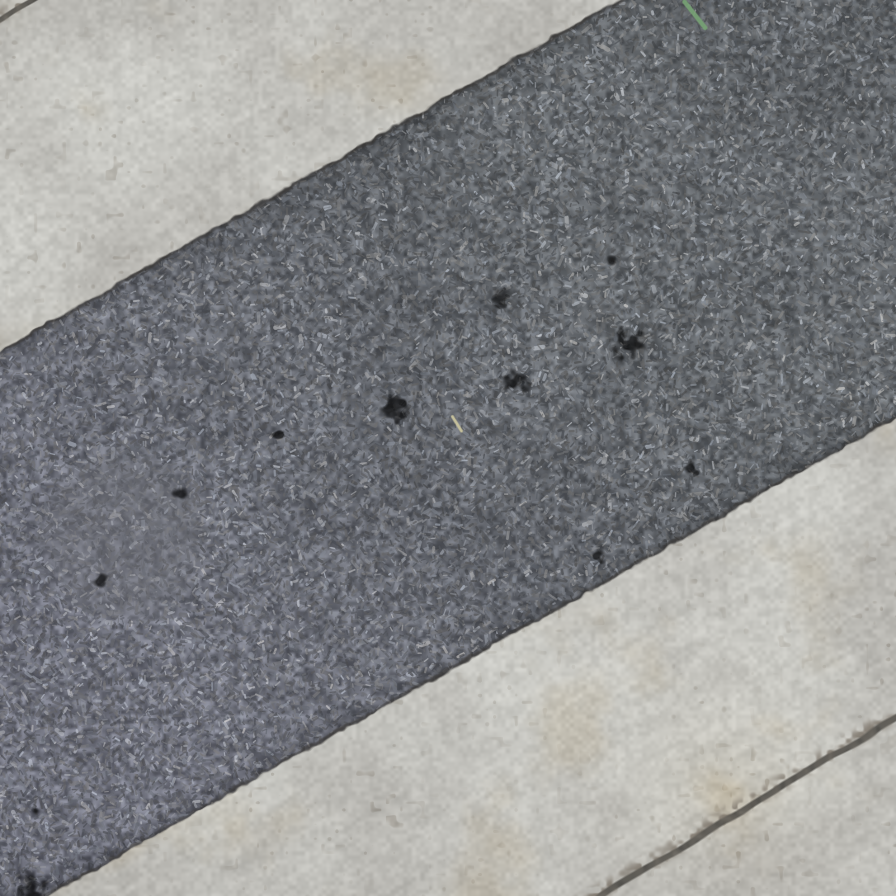
This texture is drawn by a Shadertoy shader. Its source:

```glsl
// Diagonal band of chipped asphalt between two strips of pale concrete.
// Sloped half-planes place the strips; layered cells of random short segments
// form the stone chips, and value noise gives stains, grit and ragged edges.

float hash(vec2 p) {
    return fract(sin(dot(p, vec2(127.1, 311.7))) * 43758.55);
}

float noise(vec2 p) {
    vec2 i = floor(p), f = fract(p);
    f = f * f * (3.0 - 2.0 * f);
    return mix(mix(hash(i), hash(i + vec2(1, 0)), f.x),
               mix(hash(i + vec2(0, 1)), hash(i + vec2(1, 1)), f.x), f.y);
}

float fbm(vec2 p) {
    float sum = 0.0, amp = 0.5;
    for (int i = 0; i < 4; i++) {
        sum += amp * noise(p);
        p = mat2(1.6, 1.2, -1.2, 1.6) * p + 7.3;
        amp *= 0.5;
    }
    return sum / 0.9375;
}

// Signed distance to y = slope * x + height, positive above it
float lineSide(vec2 p, float slope, float height) {
    return (p.y - slope * p.x - height) / sqrt(1.0 + slope * slope);
}

float segment(vec2 p, vec2 a, vec2 b) {
    vec2 pa = p - a, ba = b - a;
    return length(pa - ba * clamp(dot(pa, ba) / dot(ba, ba), 0.0, 1.0));
}

// Lays one layer of randomly turned stone chips over a colour
vec3 addChips(vec3 col, vec2 p, float cells, float seed, float opacity, float px) {
    vec2 q = p * cells, cell = floor(q);
    float soft = px * cells * 0.7;
    for (int y = -1; y <= 1; y++)
    for (int x = -1; x <= 1; x++) {
        vec2 id = cell + vec2(x, y) + seed;
        vec2 centre = cell + vec2(x, y) + vec2(hash(id), hash(id + 31.7));
        float angle = 6.2832 * hash(id + 57.3), h = hash(id + 83.1);
        vec2 arm = vec2(cos(angle), sin(angle)) * mix(0.1, 0.45, hash(id + 11.9));
        float d = segment(q, centre - arm, centre + arm) - mix(0.08, 0.2, hash(id + 19.3));
        float tone = 0.25 + 0.28 * h + 0.28 * pow(h, 9.0);
        vec3 tint = mix(vec3(1.02, 1.0, 0.97), vec3(0.96, 1.0, 1.06), hash(id + 43.7));
        col = mix(col, tone * tint, opacity * (1.0 - smoothstep(-soft, soft, d)));
    }
    return col;
}

// Dark pits: centre and radius
const vec3 PITS[12] = vec3[12](
    vec3(0.703, 0.616, 0.015), vec3(0.443, 0.545, 0.014), vec3(0.577, 0.577, 0.012),
    vec3(0.557, 0.668, 0.010), vec3(0.670, 0.382, 0.009), vec3(0.771, 0.475, 0.008),
    vec3(0.111, 0.351, 0.007), vec3(0.202, 0.447, 0.007), vec3(0.034, 0.010, 0.013),
    vec3(0.684, 0.707, 0.006), vec3(0.311, 0.515, 0.006), vec3(0.040, 0.095, 0.006));

vec3 asphalt(vec2 p, float px) {
    vec3 base = mix(vec3(0.425, 0.43, 0.46), vec3(0.39, 0.40, 0.41),
                    smoothstep(0.2, 1.5, p.x + p.y));
    vec3 col = base * (0.65 + 0.65 * noise(p * 190.0));
    col = addChips(col, p, 75.0, 3.0, 0.55, px);
    col = addChips(col, p, 115.0, 71.0, 0.65, px);
    col = addChips(col, p, 155.0, 139.0, 0.6, px);
    col *= 0.9 + 0.2 * fbm(p * 9.0);
    col += (base - 0.41) * 0.6 + 0.015;

    // Worn round area with softer grain
    float worn = 1.0 - smoothstep(0.07, 0.11, length(p - vec2(0.137, 0.40)));
    col = mix(col, base, 0.4 * worn);

    for (int i = 0; i < 12; i++) {
        float r = PITS[i].z;
        float d = length(p - PITS[i].xy) / r + 1.3 * (noise(p * 140.0) - 0.5);
        col *= 1.0 - 0.65 * (1.0 - smoothstep(0.45, 1.25, d));
    }
    return col;
}

vec3 concrete(vec2 p, vec2 along) {
    vec3 col = mix(vec3(0.725, 0.72, 0.70), vec3(0.79, 0.79, 0.77),
                   smoothstep(0.25, 0.7, fbm(p * 7.0)));
    col += 0.03 * (noise(along * vec2(15.0, 170.0)) - 0.5);
    col += 0.07 * (noise(p * 210.0) - 0.5) + 0.04 * (noise(p * 95.0) - 0.5);
    float specks = smoothstep(0.80, 0.95, noise(p * 125.0 + 40.0));
    col -= specks * vec3(0.09, 0.10, 0.11) * noise(p * 14.0);
    float stain = smoothstep(0.5, 0.8, fbm(p * 11.0 + 20.0));
    return col - stain * vec3(0.02, 0.035, 0.06);
}

// Dirty groove; d is the signed distance to its centre line
vec3 addJoint(vec3 col, vec2 p, float d, float width) {
    float grit = noise(p * 150.0), away = abs(d + 0.004 * (noise(p * 35.0) - 0.5));
    float halo = 1.0 - smoothstep(0.0, width * 3.0, abs(d - width * 0.8));
    col = mix(col, vec3(0.49, 0.46, 0.42), halo * smoothstep(0.3, 0.8, grit) * 0.85);
    float core = 1.0 - smoothstep(width * 0.4, width, away);
    return mix(col, vec3(0.32, 0.31, 0.29) * (0.75 + 0.5 * grit), core * 0.85);
}

void mainImage(out vec4 fragColor, in vec2 fragCoord) {
    vec2 p = fragCoord / iResolution.y;
    float px = 1.0 / iResolution.y;
    float ragged = 0.005 * (fbm(p * 45.0) - 0.5) + 0.003 * (noise(p * 130.0) - 0.5);
    float upper = lineSide(p, 0.566, 0.609) + ragged;
    float lower = lineSide(p, 0.5635, -0.030) + ragged;
    vec2 along = mat2(0.870, -0.492, 0.492, 0.870) * p;

    // Concrete strips and their joints
    vec3 slab = concrete(p, along);
    slab -= vec3(0.02, 0.035, 0.06) * exp(-16.0 * length(p - vec2(0.81, 0.12)));
    slab = addJoint(slab, p, lineSide(p, 0.603, -0.404), 0.005);
    slab = addJoint(slab, p, lineSide(p, 0.55, 0.979), 0.004);

    // Asphalt band, shaded towards its borders
    float inside = min(lower, -upper);
    vec3 road = asphalt(p, px) * (1.0 - 0.22 * exp(-max(inside, 0.0) * 75.0));
    vec3 col = mix(slab, road, smoothstep(-px, px, inside));
    float seam = 1.0 - smoothstep(0.0005, 0.0035, abs(inside - 0.001));
    col = mix(col, vec3(0.23, 0.22, 0.21), seam * (0.3 + 0.45 * noise(p * 60.0)));

    // Dry straw and green blade
    float straw = segment(p, vec2(0.505, 0.535), vec2(0.515, 0.519)) - 0.0016;
    col = mix(col, vec3(0.77, 0.75, 0.61), 1.0 - smoothstep(-px, px, straw));
    float blade = segment(p, vec2(0.764, 0.998), vec2(0.787, 0.969)) - 0.0025;
    col = mix(col, vec3(0.47, 0.64, 0.46), 0.9 * (1.0 - smoothstep(-px, px, blade)));

    fragColor = vec4(clamp(col, 0.0, 1.0), 1.0);
}
```
